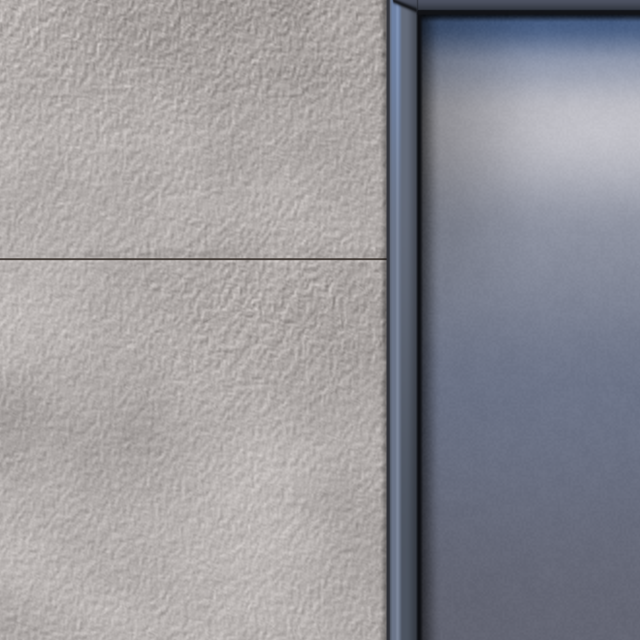
Give the GLSL for this texture, as a Shadertoy shader.

```glsl
float hash(vec2 p) {
    vec3 q = fract(vec3(p.xyx) * 0.1031);
    q += dot(q, q.yzx + 33.33);
    return fract((q.x + q.y) * q.z);
}

float noise(vec2 p) {
    vec2 i = floor(p), f = fract(p);
    f = f * f * (3.0 - 2.0 * f);
    return mix(mix(hash(i), hash(i + vec2(1, 0)), f.x),
               mix(hash(i + vec2(0, 1)), hash(i + vec2(1, 1)), f.x), f.y);
}

float fbm(vec2 p) {
    float sum = 0.0, amp = 0.5;
    for (int i = 0; i < 5; i++) {
        sum += amp * noise(p);
        p = mat2(1.6, 1.2, -1.2, 1.6) * p + 7.3;
        amp *= 0.5;
    }
    return sum;
}

float plasterHeight(vec2 p) {
    p += 0.004 * vec2(noise(p * 55.0), noise(p * 55.0 + 40.0));
    return noise(p * vec2(165, 125)) + 0.5 * noise(p * 260.0 + 9.0);
}

float blob(vec2 p, vec2 center, vec2 radius) {
    vec2 d = (p - center) / radius;
    return exp(-dot(d, d));
}

// Antialiased band covering a..b
float band(float x, float a, float b, float soft) {
    return smoothstep(a - soft, a + soft, x) - smoothstep(b - soft, b + soft, x);
}

vec3 wall(vec2 p, float px) {
    float stain = fbm(p * vec2(5, 6) + 3.0) - 0.48;
    float rough = blob(p, vec2(0.3, 1.0), vec2(0.5, 0.2))
                + blob(p, vec2(0.43, 0.52), vec2(0.2, 0.12));
    float relief = plasterHeight(p + vec2(-0.0015, 0.002)) - plasterHeight(p - vec2(-0.0015, 0.002));
    vec3 col = vec3(0.695, 0.675, 0.668) + 0.16 * stain;
    col -= rough * vec3(0.045, 0.047, 0.049);
    col += relief * (0.09 + 0.06 * rough);
    col += 0.035 * (noise(p * 330.0) - 0.5);

    // Wandering hairline crack
    float crackY = 0.475 + 0.04 * sin((p.x - 0.29) * 17.0) + 0.025 * (noise(p * 45.0) - 0.5);
    float crack = exp(-pow((p.y - crackY) / 0.003, 2.0)) * band(p.x, 0.31, 0.44, 0.02);
    col -= 0.07 * crack * noise(p * 80.0);

    // Panel seam with a worn upper lip
    col -= 0.05 * band(p.y, 0.598, 0.608, 0.003) * noise(p * vec2(35, 160));
    float seam = band(p.y, 0.5935, 0.5965, max(px * 0.7, 0.0008));
    col = mix(col, vec3(0.23, 0.20, 0.18), seam * 0.9);
    col += 0.04 * band(p.y, 0.590, 0.593, 0.001);

    // Chipped shading at the outer corner
    float chip = 0.004 * noise(vec2(2.0, p.y * 120.0));
    return col * (1.0 - 0.32 * smoothstep(0.595, 0.606, p.x + chip));
}

vec3 door(vec2 p) {
    float y = p.y;
    vec3 col = mix(vec3(0.39, 0.40, 0.455), vec3(0.425, 0.455, 0.535), smoothstep(0.0, 0.42, y));
    col = mix(col, vec3(0.54, 0.56, 0.62), smoothstep(0.38, 0.65, y));
    col = mix(col, vec3(0.69, 0.69, 0.72), smoothstep(0.62, 0.80, y));
    col = mix(col, vec3(0.52, 0.56, 0.65), smoothstep(0.82, 0.93, y));
    col = mix(col, vec3(0.27, 0.36, 0.51), smoothstep(0.90, 0.965, y));

    // Broad highlight toward the right, dim rounded left side
    col += 0.07 * blob(p, vec2(0.97, 0.79), vec2(0.18, 0.11));
    float lit = smoothstep(0.65, 0.86, p.x);
    col *= mix(mix(0.97, 0.78, smoothstep(0.4, 0.8, y)), 1.0, lit);
    col *= mix(0.42, 1.0, smoothstep(0.652, 0.690, p.x));
    col *= mix(1.0, 0.25, smoothstep(0.964, 0.978, y));
    return col + 0.022 * (noise(p * 300.0) - 0.5) + 0.02 * (fbm(p * 40.0) - 0.5);
}

vec3 jamb(vec2 p, float px) {
    float soft = max(px, 0.0015);
    vec3 col = mix(vec3(0.30, 0.33, 0.38), vec3(0.39, 0.42, 0.48), smoothstep(0.1, 0.75, p.y));
    col *= 1.0 - 0.3 * smoothstep(0.634, 0.652, p.x);
    vec3 bevel = mix(vec3(0.42, 0.46, 0.54), vec3(0.43, 0.51, 0.65), smoothstep(0.6, 1.0, p.y));
    col = mix(col, bevel, band(p.x, 0.611, 0.626, 0.003));
    col += 0.07 * band(p.x, 0.619, 0.623, 0.002);
    col = mix(col, vec3(0.14, 0.14, 0.16), band(p.x, 0.602, 0.609, soft) * 0.75);
    return mix(col, vec3(0.05, 0.055, 0.07), smoothstep(0.649, 0.654, p.x));
}

void mainImage(out vec4 fragColor, in vec2 fragCoord) {
    vec2 p = fragCoord / iResolution.xy;
    float px = 1.0 / iResolution.y;
    vec3 col = mix(jamb(p, px), door(p), smoothstep(0.655, 0.662, p.x));

    // Lintel, its shadow line and the mitred corner
    float mitre = 1.0 - 0.42 * (p.x - 0.612);
    float inside = smoothstep(0.612, 0.616, p.x);
    vec3 lintel = mix(vec3(0.20, 0.22, 0.26), vec3(0.30, 0.32, 0.38), smoothstep(0.983, 1.0, p.y));
    float aboveMitre = smoothstep(-0.002, 0.002, p.y - mitre);
    float overDoor = smoothstep(0.649, 0.655, p.x);
    float top = max(aboveMitre * inside * (1.0 - overDoor), overDoor * smoothstep(0.982, 0.986, p.y));
    col = mix(col, lintel, top);
    float corner = exp(-pow((p.y - mitre) / 0.004, 2.0)) * inside * (1.0 - overDoor);
    float shadow = band(p.y, 0.977, 0.984, 0.002) * overDoor;
    col = mix(col, vec3(0.07, 0.075, 0.09), max(corner, shadow) * 0.9);

    col = mix(wall(p, px), col, smoothstep(0.604 - px, 0.604 + px, p.x));
    fragColor = vec4(clamp(col, 0.0, 1.0), 1.0);
}
```
